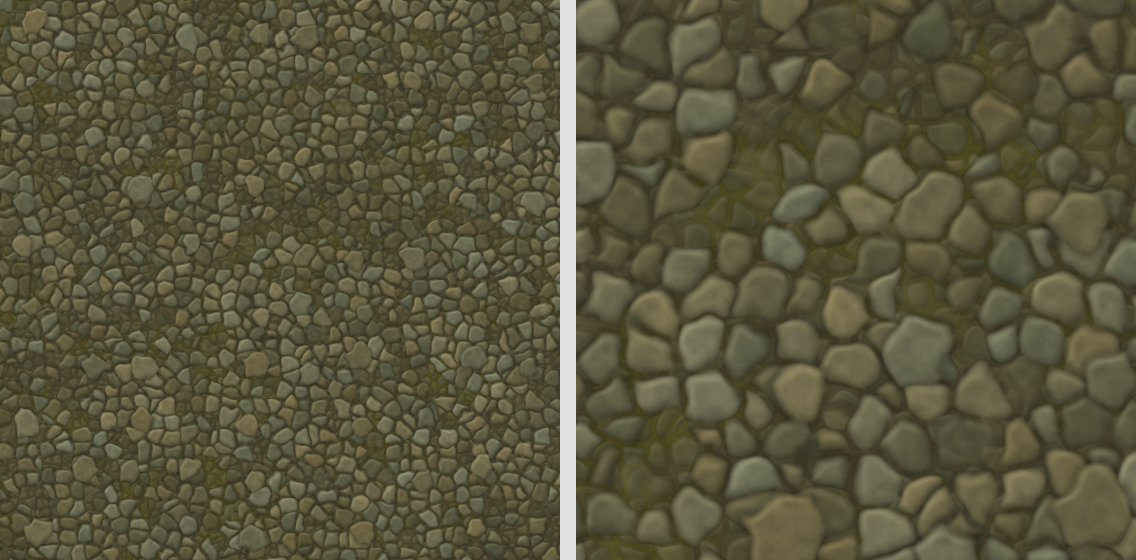
Left, the full canvas; right, a detail of the centre.
A Shadertoy shader for this texture:

```glsl
const float GRAVEL_CELLS = 38.0;
const float PEBBLE_CELLS = 64.0;
const float COBBLE_CELLS = 10.0;
const float ROUNDING = 15.0;
const vec2 LIGHT = vec2(-0.45, 0.89);

const vec3 SOIL = vec3(0.305, 0.28, 0.185);
const vec3 MOSS = vec3(0.325, 0.30, 0.13);
const vec3 DARK_STONE = vec3(0.315, 0.305, 0.215);
const vec3 PALE_STONE = vec3(0.475, 0.46, 0.36);
const vec3 WARM_TINT = vec3(1.04, 0.98, 0.88);
const vec3 COOL_TINT = vec3(0.95, 1.01, 1.04);

// depth: distance inside the outline; slope: outward facing of the bevel
struct Stone { float depth; vec2 slope; vec2 id; };

float hash(vec2 p) {
    return fract(sin(dot(p, vec2(127.1, 311.7))) * 43758.5453);
}

float noise(vec2 p) {
    vec2 i = floor(p), f = fract(p);
    f = f * f * (3.0 - 2.0 * f);
    return mix(mix(hash(i), hash(i + vec2(1, 0)), f.x),
               mix(hash(i + vec2(0, 1)), hash(i + vec2(1, 1)), f.x), f.y);
}

float fbm(vec2 p) {
    float sum = 0.0, amplitude = 0.5;
    for (int i = 0; i < 4; i++) {
        sum += amplitude * noise(p);
        p = p * 2.03 + 17.3;
        amplitude *= 0.5;
    }
    return sum;
}

vec2 site(vec2 cell) {
    return cell + 0.5 + 0.84 * (vec2(hash(cell), hash(cell + 57.3)) - 0.5);
}

float weight(vec2 cell) {
    return 0.32 * hash(cell + 23.9);
}

float power(vec2 p, vec2 cell) {
    vec2 d = p - site(cell);
    return dot(d, d) - weight(cell);
}

// Weighted Voronoi cell with rounded corners
Stone packedStone(vec2 p) {
    vec2 home = floor(p), nearest = home;
    float best = 1e3;
    for (int y = -2; y <= 2; y++)
    for (int x = -2; x <= 2; x++) {
        vec2 cell = home + vec2(x, y);
        float d = power(p, cell);
        if (d < best) { best = d; nearest = cell; }
    }
    float sum = 1e-6;
    vec2 pull = vec2(0);
    for (int y = -2; y <= 2; y++)
    for (int x = -2; x <= 2; x++) {
        if (x == 0 && y == 0) continue;
        vec2 cell = nearest + vec2(x, y);
        vec2 across = site(cell) - site(nearest);
        float span = max(length(across), 0.05);
        float border = (power(p, cell) - best) / (2.0 * span);
        float influence = exp(-ROUNDING * border);
        sum += influence;
        pull += influence * across / span;
    }
    return Stone(-log(sum) / ROUNDING, pull / sum, nearest);
}

// Lone faceted stone, one per cell at most; depth is multiplied by scale
Stone looseStone(vec2 p, float scale) {
    vec2 cell = floor(p);
    vec2 center = cell + 0.32 + 0.36 * vec2(hash(cell + 3.1), hash(cell + 8.7));
    float radius = mix(0.14, 0.23, hash(cell + 5.5));
    float sum = 1e-6;
    vec2 pull = vec2(0);
    for (int i = 0; i < 6; i++) {
        vec2 key = cell + float(i) * 13.7;
        float angle = 6.2832 * (float(i) + 0.75 * hash(key)) / 6.0;
        vec2 normal = vec2(cos(angle), sin(angle));
        float reach = radius * mix(0.85, 1.2, hash(key + 4.2));
        float side = (reach - dot(p - center, normal)) * scale;
        float influence = exp(-ROUNDING * clamp(side, -4.0, 4.0));
        sum += influence;
        pull += influence * normal;
    }
    return Stone(-log(sum) / ROUNDING, pull / sum, cell);
}

vec3 stoneColor(Stone stone, float depth, float tone, float grain) {
    vec3 color = mix(DARK_STONE, PALE_STONE, tone);
    color *= mix(WARM_TINT, COOL_TINT, hash(stone.id + 71.3));
    float facing = dot(stone.slope, LIGHT);
    float bevel = 1.0 - smoothstep(0.08, 0.34, depth);
    float rim = smoothstep(0.02, 0.11, depth) * (1.0 - smoothstep(0.11, 0.24, depth));
    float shade = mix(0.84, 1.0, smoothstep(0.0, 0.17, depth));
    shade += 0.13 * facing * bevel + 0.12 * rim * max(facing + 0.25, 0.0);
    return color * (shade + 0.28 * (grain - 0.47));
}

// Contact shadow first, then the stone itself
vec3 layStone(vec3 ground, Stone stone, float gap, float tone, float grain, float opacity) {
    float depth = stone.depth - gap;
    float shadow = smoothstep(-0.2, 0.0, depth);
    float cover = smoothstep(-0.05, 0.06, depth);
    ground *= 1.0 - 0.17 * shadow * opacity;
    return mix(ground, stoneColor(stone, depth, tone, grain), cover * opacity);
}

void mainImage(out vec4 fragColor, in vec2 fragCoord) {
    vec2 uv = fragCoord / iResolution.y;
    float grain = fbm(uv * 130.0);
    float patches = fbm(uv * 7.0 + 4.0);
    vec2 wobble = vec2(noise(uv * 75.0), noise(uv * 75.0 + 31.0)) - 0.5;
    vec2 warped = uv + 0.007 * wobble;

    // Soil with moss
    float moss = smoothstep(0.42, 0.68, fbm(uv * 16.0 + 9.0));
    vec3 color = mix(SOIL, MOSS, moss) * (0.85 + 0.32 * grain);

    // Small pebbles, half buried
    Stone pebble = packedStone(warped * PEBBLE_CELLS + 40.0);
    float pebbleTone = 0.5 * hash(pebble.id + 11.0);
    color = layStone(color, pebble, 0.09, pebbleTone, grain, 0.6);

    // Packed gravel with some stones missing or sunken
    Stone gravel = packedStone(warped * GRAVEL_CELLS);
    float gap = mix(0.015, 0.10, hash(gravel.id + 19.0));
    float tone = 0.1 + 0.75 * hash(gravel.id + 37.0) + 0.7 * (patches - 0.47);
    float present = smoothstep(0.06, 0.22, hash(gravel.id + 83.0));
    color = layStone(color, gravel, gap, tone, grain, present);

    // Scattered cobbles
    Stone cobble = looseStone(warped * COBBLE_CELLS, GRAVEL_CELLS / COBBLE_CELLS);
    float chosen = step(0.58, hash(cobble.id + 61.0));
    float cobbleTone = mix(0.45, 0.85, hash(cobble.id + 29.0));
    color = layStone(color, cobble, 0.0, cobbleTone, grain, chosen);

    fragColor = vec4(color, 1.0);
}
```
